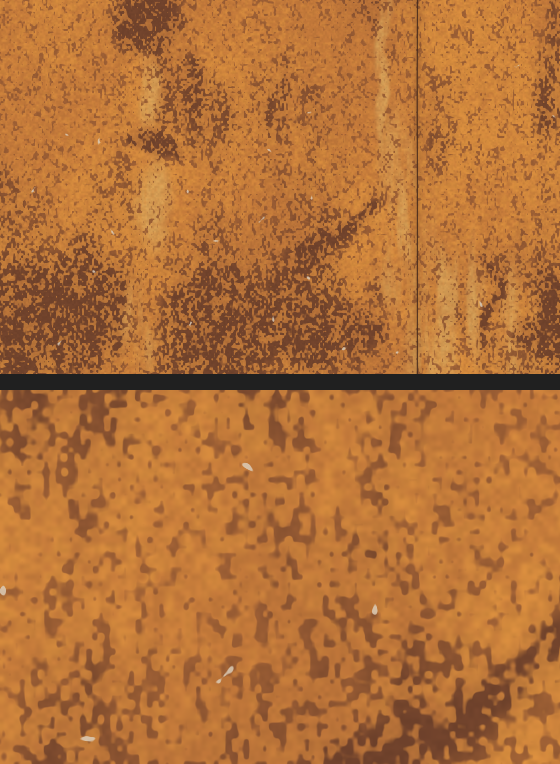
Top: the whole. Bottom: its middle third, enlarged.
Give the GLSL for this texture, as a Shadertoy shader.

```glsl
const vec3 UMBER  = vec3(0.41, 0.24, 0.165);
const vec3 RUST   = vec3(0.59, 0.355, 0.20);
const vec3 COPPER = vec3(0.76, 0.47, 0.225);
const vec3 AMBER  = vec3(0.84, 0.55, 0.24);
const vec3 OCHRE  = vec3(0.85, 0.65, 0.36);
const vec3 CHALK  = vec3(0.86, 0.80, 0.72);

const vec2  GRAIN_SCALE   = vec2(185.0, 150.0);
const vec2  CLUSTER_SCALE = vec2(75.0, 55.0);
const float GRAIN_EDGE    = 0.10;   // softness of the speckles
const float CLEAN_LEVEL   = 0.68;   // speckle threshold on sound metal
const float WORN_LEVEL    = 0.36;   // speckle threshold in corroded areas
const float SEAM_X        = 1.115;
const float SEAM_WIDTH    = 0.0016;
const float FLECK_CELLS   = 9.0;
const float FLECK_CHANCE  = 0.14;

// Soft areas: centre xy, radius zw, in canvas heights
const int STAINS = 7;
const vec4 STAIN[STAINS] = vec4[](
    vec4(0.14, 0.17, 0.26, 0.18), vec4(0.40, 0.95, 0.09, 0.09),
    vec4(0.42, 0.63, 0.06, 0.045), vec4(0.62, 0.12, 0.17, 0.17),
    vec4(0.85, 0.12, 0.14, 0.14), vec4(1.47, 0.12, 0.06, 0.17),
    vec4(1.32, 0.22, 0.025, 0.14));
const int RUNS = 8;
const vec4 RUN[RUNS] = vec4[](
    vec4(0.405, 0.78, 0.032, 0.10), vec4(0.41, 0.46, 0.045, 0.11),
    vec4(0.38, 0.10, 0.045, 0.13), vec4(1.025, 0.80, 0.018, 0.26),
    vec4(1.07, 0.42, 0.045, 0.24), vec4(1.17, 0.14, 0.07, 0.26),
    vec4(1.38, 0.12, 0.045, 0.19), vec4(1.27, 0.18, 0.025, 0.18));

float hash(vec2 p) {
    vec3 q = fract(p.xyx * 0.1031);
    q += dot(q, q.yzx + 33.33);
    return fract((q.x + q.y) * q.z);
}

float noise(vec2 p) {
    vec2 i = floor(p), f = fract(p);
    f = f * f * (3.0 - 2.0 * f);
    return mix(mix(hash(i), hash(i + vec2(1, 0)), f.x),
               mix(hash(i + vec2(0, 1)), hash(i + vec2(1, 1)), f.x), f.y);
}

float fbm(vec2 p) {
    float sum = 0.0, amp = 0.53;
    for (int i = 0; i < 4; i++) {
        sum += amp * noise(p);
        p = mat2(1.6, 1.2, -1.2, 1.6) * p + 17.3;
        amp *= 0.5;
    }
    return sum;
}

float blob(vec2 p, vec4 area) {
    vec2 q = (p - area.xy) / area.zw;
    float r = dot(q, q);
    return exp(-r * r * 0.8);
}

// Tapered diagonal scrape
float smear(vec2 p) {
    vec2 start = vec2(0.83, 0.31), span = vec2(0.19, 0.15);
    float along = clamp(dot(p - start, span) / dot(span, span), 0.0, 1.0);
    float d = length(p - start - span * along);
    float width = mix(0.045, 0.012, along);
    return exp(-d * d / (width * width)) * (1.0 - 0.35 * along);
}

// Small chalky chips, one at most in each cell
float flecks(vec2 p, float pixel) {
    vec2 cell = floor(p * FLECK_CELLS);
    vec2 centre = 0.2 + 0.6 * vec2(hash(cell + 3.1), hash(cell + 8.7));
    vec2 q = p - (cell + centre) / FLECK_CELLS;
    float angle = 6.2832 * hash(cell + 21.0);
    q = mat2(cos(angle), sin(angle), -sin(angle), cos(angle)) * q;
    float d = length(q * vec2(0.6, 1.5)) - 0.007 * noise(p * 160.0);
    float present = step(hash(cell + 45.0), FLECK_CHANCE);
    return present * (1.0 - smoothstep(-pixel, pixel, d));
}

void mainImage(out vec4 fragColor, in vec2 fragCoord) {
    vec2 p = fragCoord / iResolution.y;
    float pixel = 1.0 / iResolution.y;

    // Ragged outlines for the stains and runs
    vec2 ragged = vec2(fbm(p * 9.0), fbm(p * 9.0 + 40.0)) - 0.5;
    float wear = 0.5 * smoothstep(0.42, 0.78, fbm(p * vec2(6.0, 4.0) + 5.0));
    wear += 0.14 * smoothstep(0.55, 0.0, p.y);
    for (int i = 0; i < STAINS; i++)
        wear = max(wear, 0.85 * blob(p + ragged * 0.16, STAIN[i]));
    wear = max(wear, smear(p + ragged * 0.06));

    float run = 0.0;
    for (int i = 0; i < RUNS; i++)
        run = max(run, blob(p + ragged * vec2(0.06, 0.14), RUN[i]));
    float streak = fbm(p * vec2(38.0, 5.0));
    run *= smoothstep(0.2, 0.65, streak);
    wear = clamp(wear * (1.0 - 0.75 * run) + 0.5 * (streak - 0.5), 0.0, 1.0);

    // Sound metal, tinted in broad clouds and fine grain
    float cloud = fbm(p * vec2(4.0, 3.0) + 70.0);
    float fine = noise(p * 120.0 + 9.0);
    float warm = smoothstep(0.25, 0.75, 0.65 * cloud + 0.35 * fine);
    vec3 color = mix(COPPER, AMBER, warm);
    color = mix(color, OCHRE, run * (0.55 + 0.4 * fine));
    color = mix(color, RUST, 0.55 * wear);

    // Corrosion speckles
    float grain = 0.6 * noise(p * GRAIN_SCALE) + 0.4 * noise(p * CLUSTER_SCALE + 31.0);
    float level = mix(CLEAN_LEVEL, WORN_LEVEL, wear) + 0.05 * run;
    float speck = smoothstep(level - GRAIN_EDGE, level + GRAIN_EDGE, grain);
    color = mix(color, mix(RUST, UMBER, smoothstep(0.0, 0.7, wear)), 0.9 * speck);
    color *= 0.96 + 0.08 * noise(p * 210.0 + 60.0);

    // Panel seam and chips
    float seam = abs(p.x - SEAM_X - 0.002 * (noise(vec2(p.y * 4.0, 2.0)) - 0.5));
    color *= 1.0 - 0.12 * exp(-seam * 120.0);
    color = mix(color, UMBER * 0.65, 0.85 * (1.0 - smoothstep(SEAM_WIDTH - pixel * 0.5, SEAM_WIDTH + pixel * 0.5, seam)));
    color = mix(color, CHALK, 0.85 * flecks(p, pixel));

    fragColor = vec4(color, 1.0);
}
```
